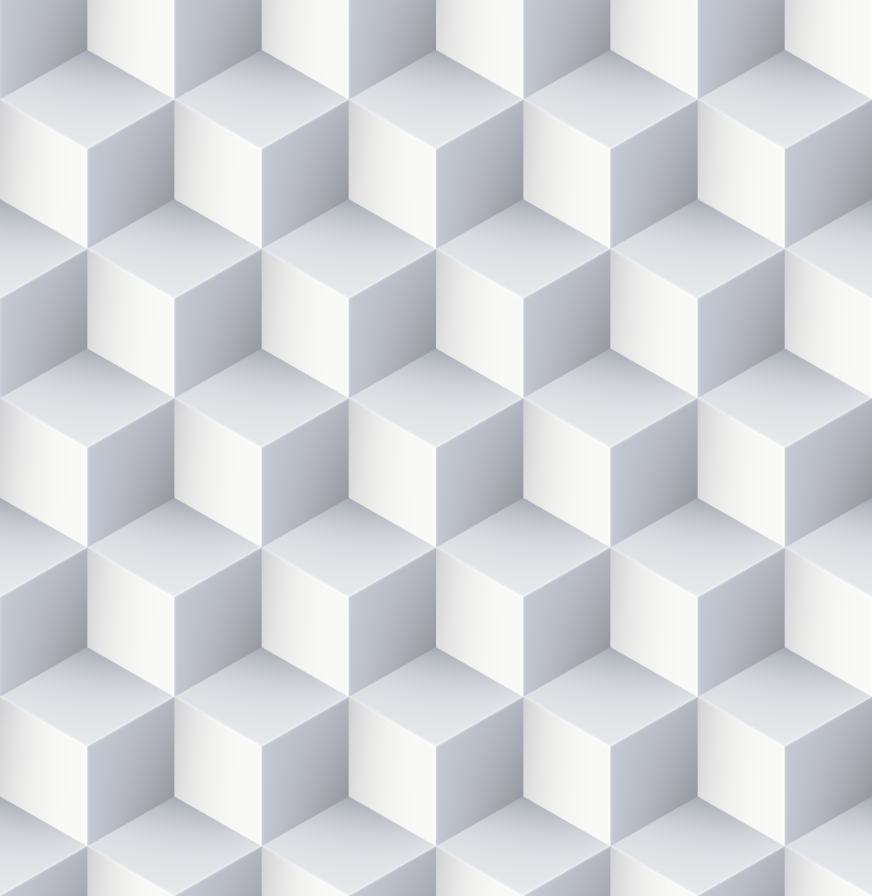
This pattern is drawn by a Shadertoy shader. Its source:

```glsl
// Seamless isometric wall of pale stacked cubes, in two staggered rows per repeat.
// Each point is folded into its cube's hexagon, split into top, left and right faces,
// and shaded by soft gradients that darken towards the inner corners.

const vec2 REPEATS = vec2(5.0, 3.0);      // whole repeats across and down
const int SAMPLES = 3;                    // antialiasing samples per axis
const float SOFTNESS = 1.4;               // filter width relative to a pixel
const float RIDGE_WIDTH = 0.035;          // highlight width as a share of a face
const float RIDGE_GAIN = 0.035;           // highlight brightness

const vec3 TOP_LIGHT = vec3(0.905, 0.915, 0.925);
const vec3 TOP_DARK = vec3(0.650, 0.670, 0.705);
const vec3 LEFT_LIGHT = vec3(0.978, 0.980, 0.970);
const vec3 LEFT_DARK = vec3(0.790, 0.785, 0.800);
const vec3 RIGHT_LIGHT = vec3(0.770, 0.787, 0.828);
const vec3 RIGHT_DARK = vec3(0.595, 0.600, 0.628);

// Offset from the centre of the hexagon that contains p
vec2 foldToCube(vec2 p) {
    vec2 q = fract(p) - 0.5;
    bool inside = abs(q.y) + abs(q.x) / 3.0 < 1.0 / 3.0;
    return inside ? q : fract(p + 0.5) - 0.5;
}

// Bright line where a face meets an outward edge
float ridge(float edgeDistance) {
    return RIDGE_GAIN * (1.0 - smoothstep(0.0, RIDGE_WIDTH, edgeDistance));
}

// Axes run from the front corner along the two lower edges
vec3 topFace(vec2 q) {
    float a = clamp(3.0 * q.y + q.x, 0.0, 1.0);
    float b = clamp(3.0 * q.y - q.x, 0.0, 1.0);
    float shade = 0.125 * (a + b) + 0.75 * a * a * b;
    return mix(TOP_LIGHT, TOP_DARK, shade) + ridge(min(a, b));
}

// side: distance from the front edge; drop: distance below the top edge
vec3 leftFace(float side, float drop) {
    float shade = pow(side, 2.6) * (0.85 - 0.25 * drop);
    return mix(LEFT_LIGHT, LEFT_DARK, shade) + 0.5 * ridge(min(side, drop));
}

vec3 rightFace(float side, float drop) {
    float shade = min(0.85 * side * (0.45 + 0.75 * drop), 1.0);
    return mix(RIGHT_LIGHT, RIGHT_DARK, shade) + ridge(min(side, drop));
}

vec3 cubeWall(vec2 uv) {
    vec2 q = foldToCube(uv * REPEATS);
    float side = min(2.0 * abs(q.x), 1.0);
    float drop = abs(q.x) - 3.0 * q.y;
    if (drop < 0.0) return topFace(q);
    drop = min(drop, 1.0);
    return q.x < 0.0 ? leftFace(side, drop) : rightFace(side, drop);
}

void mainImage(out vec4 fragColor, in vec2 fragCoord) {
    // Average a small grid of samples to smooth the edges
    vec3 sum = vec3(0.0);
    for (int j = 0; j < SAMPLES; j++) {
        for (int i = 0; i < SAMPLES; i++) {
            vec2 offset = (vec2(i, j) + 0.5) / float(SAMPLES) - 0.5;
            sum += cubeWall((fragCoord + SOFTNESS * offset) / iResolution.xy);
        }
    }
    fragColor = vec4(sum / float(SAMPLES * SAMPLES), 1.0);
}
```
